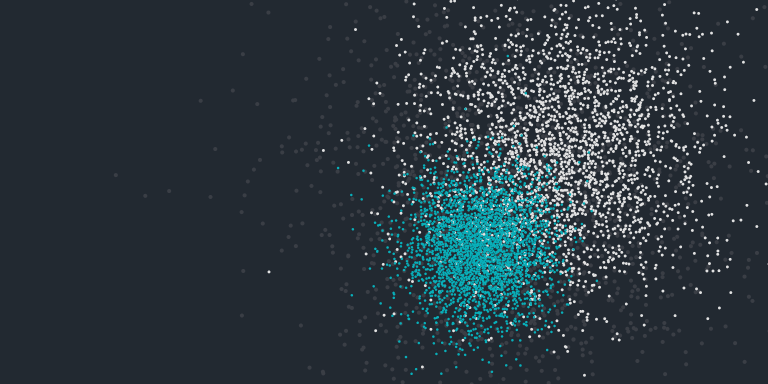
Give the GLSL for this background, as a Shadertoy shader.

```glsl
// Three overlapping Gaussian clouds of small dots (grey, white, teal) on dark slate.

// Lengths are in canvas heights.
const vec3 BACKGROUND = vec3(0.132, 0.160, 0.194);
const vec3 GREY  = vec3(0.228, 0.243, 0.272);
const vec3 WHITE = vec3(0.885, 0.885, 0.885);
const vec3 TEAL  = vec3(0.030, 0.685, 0.725);

const vec2 GREY_CENTER  = vec2(1.350, 0.500);
const vec2 WHITE_CENTER = vec2(1.455, 0.605);
const vec2 TEAL_CENTER  = vec2(1.255, 0.355);

const vec2 GREY_SPREAD  = vec2(0.280, 0.290);
const vec2 WHITE_SPREAD = vec2(0.190, 0.190);
const vec2 TEAL_SPREAD  = vec2(0.096, 0.103);

const float GREY_RADIUS  = 0.0052;
const float WHITE_RADIUS = 0.0037;
const float TEAL_RADIUS  = 0.0032;

// Expected number of dots in each cloud.
const float GREY_COUNT  = 1500.0;
const float WHITE_COUNT = 2400.0;
const float TEAL_COUNT  = 3000.0;

const float CELL = 0.0125;
const float TAU = 6.2831853;

// Integer hash giving three values in 0..1.
vec3 hash3(ivec3 key) {
    uvec3 v = uvec3(key) * 1664525u + 1013904223u;
    v.x += v.y * v.z; v.y += v.z * v.x; v.z += v.x * v.y;
    v ^= v >> 16u;
    v.x += v.y * v.z; v.y += v.z * v.x; v.z += v.x * v.y;
    return vec3(v >> 8u) / 16777216.0;
}

// Coverage of a dot cloud: each cell holds random candidates,
// kept with a chance that follows the Gaussian density.
float dotCloud(vec2 p, vec2 center, vec2 spread, float radius,
               float count, int candidates, int seed, float pixel) {
    ivec2 home = ivec2(floor(p / CELL));
    float peak = count * CELL * CELL / (TAU * spread.x * spread.y);
    float nearest = 1.0;
    for (int y = -1; y <= 1; y++)
    for (int x = -1; x <= 1; x++)
    for (int i = 0; i < candidates; i++) {
        ivec2 cell = home + ivec2(x, y);
        vec3 rnd = hash3(ivec3(cell + 64, seed + i));
        vec2 site = (vec2(cell) + rnd.xy) * CELL;
        vec2 offset = (site - center) / spread;
        float chance = peak * exp(-0.5 * dot(offset, offset)) / float(candidates);
        if (rnd.z < chance) nearest = min(nearest, distance(p, site));
    }
    return clamp(0.5 + (radius - nearest) / pixel, 0.0, 1.0);
}

void mainImage(out vec4 fragColor, in vec2 fragCoord) {
    float pixel = 1.0 / iResolution.y;
    vec2 p = fragCoord * pixel;

    float grey = dotCloud(p, GREY_CENTER, GREY_SPREAD, GREY_RADIUS,
                          GREY_COUNT, 2, 100, pixel);
    float white = dotCloud(p, WHITE_CENTER, WHITE_SPREAD, WHITE_RADIUS,
                           WHITE_COUNT, 4, 200, pixel);
    float teal = dotCloud(p, TEAL_CENTER, TEAL_SPREAD, TEAL_RADIUS,
                          TEAL_COUNT, 8, 300, pixel);

    // Layers from back to front.
    vec3 color = mix(BACKGROUND, GREY, grey);
    color = mix(color, WHITE, white);
    color = mix(color, TEAL, teal);
    fragColor = vec4(color, 1.0);
}
```
